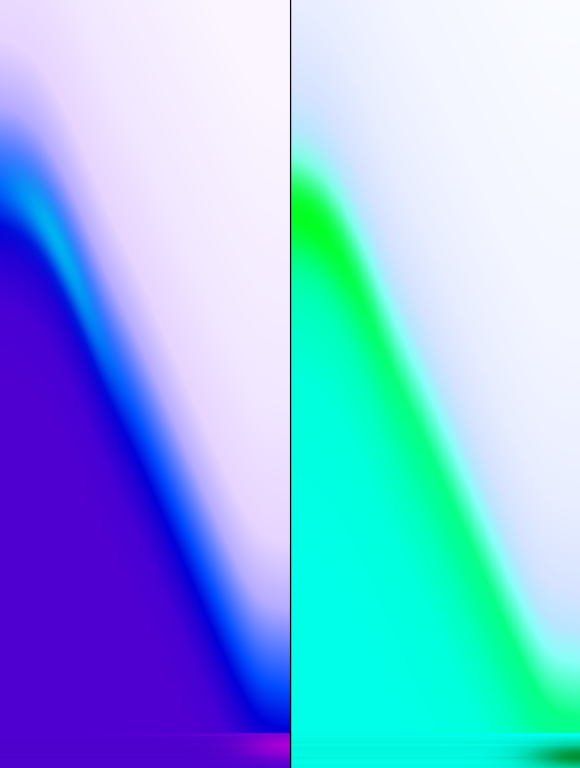
Write a WebGL 1 fragment shader that draws this background.

```glsl
precision highp float;
// Two tall panels with the same glowing slope: violet to blush, and aqua to pale ice.

uniform vec2 u_resolution;

// Slope profile: x across a panel, y down the canvas, both 0..1
const float CREST_Y = 0.289;
const float FALL = 0.8685;
const vec2 SHOULDER = vec2(0.1207, 0.055);  // position, softness
const vec2 FOOT = vec2(0.883, 0.0345);
const vec3 BUMP = vec3(0.362, 0.086, 0.008); // position, width, height

// Bottom strip and divider
const float SEAM_Y = 0.955;
const float SEAM_SOFT = 0.0015;
const float STREAK_ROWS = 300.0;
const float STREAK_GAIN = 0.05;
const float DIVIDER_X = 0.501;
const float DIVIDER_HALF = 0.0011;

// Accent colours
const vec3 CYAN_SHEEN = vec3(0.0, 0.74, 0.94);
const vec3 VIVID_GREEN = vec3(0.0, 1.0, 0.08);
const vec3 MAGENTA = vec3(0.68, 0.0, 0.86);
const vec3 DARK_GREEN = vec3(0.0, 0.58, 0.2);
const vec3 SEAM_VIOLET = vec3(0.5, 0.0, 0.9);
const vec3 SEAM_AQUA = vec3(0.0, 1.0, 1.0);
const vec3 DIVIDER_COLOR = vec3(0.02, 0.03, 0.06);

float softRamp(float x, vec2 knee) {
  return knee.y * log(1.0 + exp((x - knee.x) / knee.y));
}

float bell(float x, float center, float width) {
  float t = (x - center) / width;
  return exp(-t * t);
}

float slopeY(float x) {
  return CREST_Y + FALL * (softRamp(x, SHOULDER) - softRamp(x, FOOT))
       + BUMP.z * bell(x, BUMP.x, BUMP.y);
}

float hash(float n) {
  n = fract(n * 0.1031);
  n *= n + 33.33;
  return fract(n * (n + n));
}

float rowNoise(float y) {
  float row = floor(y);
  return mix(hash(row), hash(row + 1.0), smoothstep(0.0, 1.0, y - row));
}

// Replaces the colour with the next stop between two heights above the slope
vec3 stop(vec3 color, vec3 next, float from, float to, float h) {
  return mix(color, next, clamp((h - from) / (to - from), 0.0, 1.0));
}

vec3 violetRamp(float h) {
  vec3 c = vec3(0.31, 0.0, 0.82);
  c = stop(c, vec3(0.275, 0.0, 0.83), -0.195, -0.098, h);
  c = stop(c, vec3(0.14, 0.0, 0.83), -0.098, -0.039, h);
  c = stop(c, vec3(0.0, 0.0, 0.85), -0.039, 0.0, h);
  c = stop(c, vec3(0.0, 0.29, 1.0), 0.0, 0.052, h);
  c = stop(c, vec3(0.35, 0.48, 1.0), 0.052, 0.104, h);
  c = stop(c, vec3(0.71, 0.67, 1.0), 0.104, 0.156, h);
  c = stop(c, vec3(0.905, 0.83, 1.0), 0.156, 0.244, h);
  c = stop(c, vec3(0.945, 0.905, 1.0), 0.244, 0.423, h);
  return stop(c, vec3(0.98, 0.96, 1.0), 0.423, 0.814, h);
}

vec3 aquaRamp(float h) {
  vec3 c = vec3(0.0, 1.0, 0.91);
  c = stop(c, vec3(0.0, 1.0, 0.86), -0.42, -0.195, h);
  c = stop(c, vec3(0.0, 1.0, 0.74), -0.195, -0.098, h);
  c = stop(c, vec3(0.0, 1.0, 0.6), -0.098, -0.033, h);
  c = stop(c, vec3(0.03, 1.0, 0.53), -0.033, 0.016, h);
  c = stop(c, vec3(0.27, 1.0, 0.75), 0.016, 0.052, h);
  c = stop(c, vec3(0.53, 1.0, 0.97), 0.052, 0.088, h);
  c = stop(c, vec3(0.73, 0.9, 1.0), 0.088, 0.13, h);
  c = stop(c, vec3(0.84, 0.89, 1.0), 0.13, 0.18, h);
  c = stop(c, vec3(0.91, 0.93, 1.0), 0.18, 0.293, h);
  c = stop(c, vec3(0.95, 0.96, 1.0), 0.293, 0.49, h);
  return stop(c, vec3(0.975, 0.985, 1.0), 0.49, 0.94, h);
}

void main() {
  vec2 uv = gl_FragCoord.xy / u_resolution;
  float x = fract(uv.x * 2.0);
  float y = 1.0 - uv.y;
  float isRight = step(0.5, uv.x);

  // Height above the slope; the strip under the seam lies deep below it
  float strip = smoothstep(SEAM_Y - SEAM_SOFT, SEAM_Y + SEAM_SOFT, y);
  float h = slopeY(x) - y;
  float depth = mix(h, -0.4, strip);

  // Slope colours with a bright sheen near the crest
  float sheen = bell(h, 0.052, 0.04) * bell(x, 0.19, 0.17);
  vec3 violet = mix(violetRamp(depth), CYAN_SHEEN, 0.9 * sheen);
  float greenGlow = bell(h, 0.018, 0.05) * bell(x, 0.05, 0.22);
  vec3 aqua = mix(aquaRamp(depth), VIVID_GREEN, 0.9 * greenGlow);

  // Corner glows, seam line and faint streaks
  violet = mix(violet, MAGENTA, strip * bell(x, 1.0, 0.16) * bell(y, 0.971, 0.018));
  aqua = mix(aqua, DARK_GREEN, strip * bell(x, 1.0, 0.17) * bell(y, 0.985, 0.016));
  float seam = bell(y, SEAM_Y + 0.002, 0.002) * smoothstep(0.2, 1.0, x);
  violet = mix(violet, SEAM_VIOLET, 0.6 * seam);
  aqua = mix(aqua, SEAM_AQUA, 0.8 * seam);
  vec3 color = mix(violet, aqua, isRight);
  color *= 1.0 - strip * STREAK_GAIN * rowNoise(y * STREAK_ROWS);

  // Thin divider between the panels
  float pixel = 1.0 / u_resolution.x;
  float divider = clamp((DIVIDER_HALF - abs(uv.x - DIVIDER_X)) / pixel + 0.5, 0.0, 1.0);
  gl_FragColor = vec4(mix(color, DIVIDER_COLOR, divider), 1.0);
}
```
